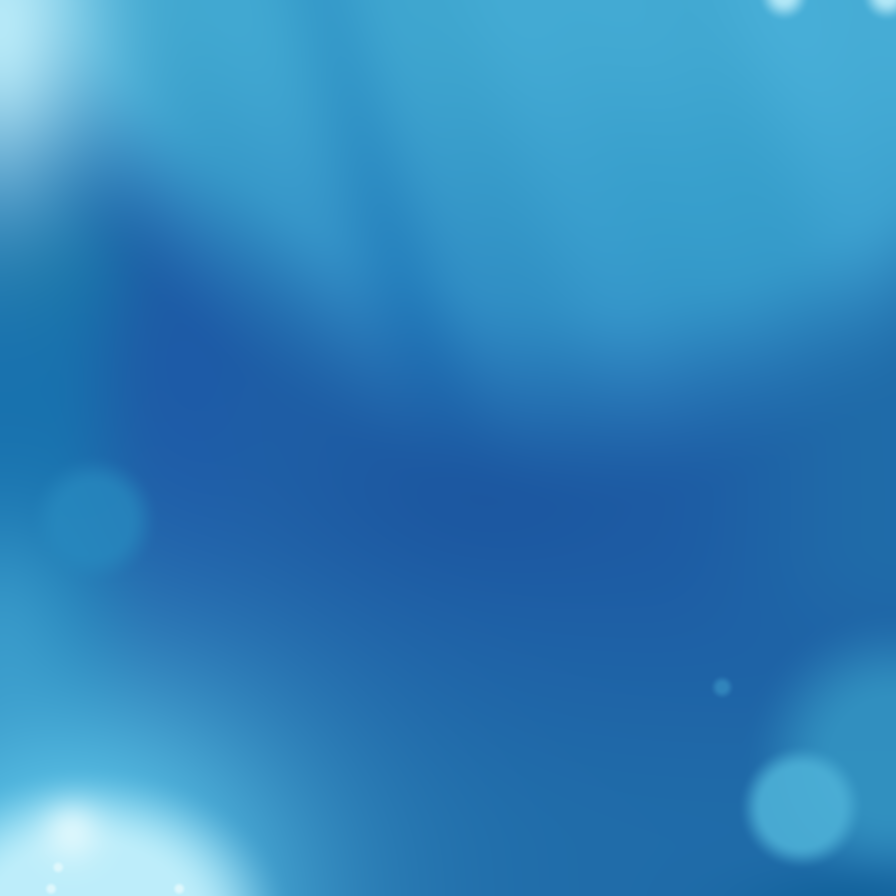
A WebGL 1 fragment shader for this background:

```glsl
precision highp float;
// Draws a soft blue underwater backdrop with folds of light, corner glows and bokeh discs.

uniform vec2 u_resolution;

const vec3 DEEP = vec3(0.115, 0.365, 0.645);
const vec3 TEAL = vec3(0.125, 0.435, 0.665);
const vec3 INDIGO = vec3(0.11, 0.345, 0.655);
const vec3 SURFACE_LOW = vec3(0.18, 0.53, 0.76);
const vec3 SURFACE_HIGH = vec3(0.255, 0.66, 0.82);
const vec3 AQUA = vec3(0.29, 0.69, 0.85);
const vec3 SKY = vec3(0.40, 0.80, 0.93);
const vec3 ICE = vec3(0.74, 0.93, 0.98);
const vec3 FOAM = vec3(0.87, 0.97, 0.99);

// Gaussian falloff with separate horizontal and vertical reach
float glow(vec2 p, vec2 center, vec2 reach) {
  vec2 d = (p - center) / reach;
  return exp(-dot(d, d));
}

// Filled disc whose rim fades over the given softness
float disc(vec2 p, vec2 center, float radius, float softness) {
  return 1.0 - smoothstep(radius - softness, radius + softness, length(p - center));
}

// Dark water, shifting to teal near the sides and the floor
vec3 deepWater(vec2 p) {
  vec3 color = mix(DEEP, TEAL, 0.8 * smoothstep(0.4, 0.05, p.y));
  color = mix(color, TEAL, 0.8 * smoothstep(0.72, 1.0, p.x) * smoothstep(0.2, 0.4, p.y));
  color = mix(color, vec3(0.085, 0.435, 0.675), smoothstep(0.19, 0.05, p.x));
  color = mix(color, INDIGO, 0.7 * glow(p, vec2(0.21, 0.54), vec2(0.07, 0.22)));
  return mix(color, vec3(0.105, 0.33, 0.62), 0.7 * glow(p, vec2(0.52, 0.44), vec2(0.2, 0.09)));
}

// Bright upper water with slanted folds
vec3 surfaceWater(vec2 p) {
  vec3 color = mix(SURFACE_LOW, SURFACE_HIGH, smoothstep(0.55, 1.0, p.y));
  color = mix(color, AQUA, 0.7 * glow(p, vec2(1.0, 0.95), vec2(0.3, 0.22)));
  color = mix(color, vec3(0.21, 0.63, 0.80), 0.6 * glow(p, vec2(0.78, 0.76), vec2(0.22, 0.15)));
  float across = p.x + 0.27 * (p.y - 1.0);
  float fold = exp(-pow((across - 0.365) / 0.055, 2.0));
  color -= fold * vec3(0.05, 0.06, 0.035);
  return color + 0.006 * (sin(across * 23.0) + 0.5 * sin(across * 41.0 + p.y * 4.0));
}

void main() {
  vec2 p = gl_FragCoord.xy / u_resolution;

  // Curved boundary between upper and deep water
  float offset = p.x - 0.65;
  float boundary = 0.55 + offset * offset;
  float lit = smoothstep(-0.12, 0.12, p.y - boundary);
  vec3 color = mix(deepWater(p), surfaceWater(p), lit);

  // Upper left glow with a teal shade below it
  color = mix(color, vec3(0.07, 0.44, 0.64), 0.6 * glow(p, vec2(0.05, 0.70), vec2(0.09, 0.07)));
  color = mix(color, ICE, 0.95 * glow(p, vec2(0.0, 0.97), vec2(0.105, 0.19)));

  // Lower left glow, from wide halo to bright core
  vec2 source = vec2(0.08, -0.02);
  color = mix(color, AQUA, 0.45 * glow(p, vec2(0.0, 0.30), vec2(0.08, 0.12)));
  color = mix(color, AQUA, glow(p, source, vec2(0.28, 0.30)));
  color = mix(color, SKY, glow(p, source, vec2(0.19, 0.18)));
  float core = length((p - vec2(0.10, -0.03)) / vec2(0.17, 0.13));
  color = mix(color, ICE, 1.0 - smoothstep(0.65, 1.35, core));
  color = mix(color, FOAM, 0.9 * glow(p, vec2(0.08, 0.07), vec2(0.032)));

  // Lower right bokeh over a darker floor
  color = mix(color, vec3(0.20, 0.58, 0.76), 0.9 * disc(p, vec2(0.995, 0.155), 0.115, 0.055));
  color = mix(color, vec3(0.06, 0.38, 0.60), 0.8 * glow(p, vec2(0.95, -0.01), vec2(0.12, 0.04)));
  color = mix(color, vec3(0.30, 0.69, 0.84), 0.9 * disc(p, vec2(0.894, 0.099), 0.057, 0.014));

  // Faint bokeh
  color = mix(color, vec3(0.155, 0.54, 0.75), 0.75 * disc(p, vec2(0.105, 0.42), 0.056, 0.018));
  color = mix(color, vec3(0.22, 0.57, 0.77), 0.7 * disc(p, vec2(0.806, 0.233), 0.009, 0.005));

  // Two lights at the top edge and three sparkles in the lower glow
  for (int i = 0; i < 3; i++) {
    float n = float(i);
    vec2 light = vec2(0.875 + 0.115 * n, 1.005);
    color = mix(color, ICE, 0.9 * disc(p, light, 0.018, 0.012));
    vec2 sparkle = vec2(0.057 + 0.008 * n + 0.127 * step(1.5, n), 0.008 + 0.024 * sin(1.5708 * n));
    color = mix(color, FOAM, disc(p, sparkle, 0.005, 0.003));
  }

  gl_FragColor = vec4(clamp(color, 0.0, 1.0), 1.0);
}
```
